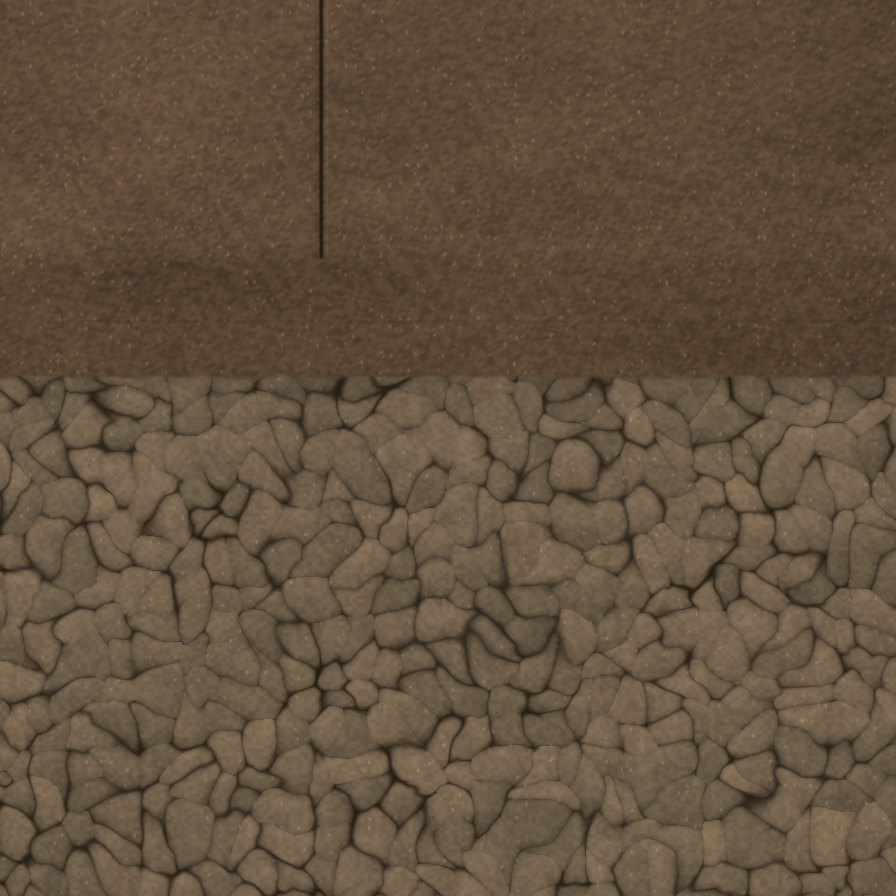
This texture is drawn by a Shadertoy shader. Its source:

```glsl
// Brown suede-like board with a vertical seam, above a bed of rounded pebbles.

float hash(vec2 p) {
    return fract(sin(dot(p, vec2(127.1, 311.7))) * 43758.5453);
}

vec2 hash2(vec2 p) {
    return vec2(hash(p), hash(p + 57.3));
}

float noise(vec2 p) {
    vec2 i = floor(p), f = fract(p);
    f = f * f * (3.0 - 2.0 * f);
    return mix(mix(hash(i), hash(i + vec2(1, 0)), f.x),
               mix(hash(i + vec2(0, 1)), hash(i + vec2(1, 1)), f.x), f.y);
}

float fbm(vec2 p) {
    float sum = 0.0, amp = 0.5;
    for (int i = 0; i < 4; i++) {
        sum += amp * noise(p);
        p = mat2(1.6, 1.2, -1.2, 1.6) * p + 3.7;
        amp *= 0.5;
    }
    return sum / 0.9375;
}

// Sparse short slanted flecks, one candidate per cell
float flecks(vec2 uv, float scale, float density) {
    vec2 p = uv * scale, cell = floor(p);
    vec2 q = fract(p) - 0.3 - 0.4 * hash2(cell);
    float angle = 0.6 + 1.8 * hash(cell + 9.1);
    vec2 along = vec2(cos(angle), sin(angle));
    float d = length(vec2(dot(q, along) * 0.6, dot(q, vec2(-along.y, along.x))));
    return smoothstep(0.24, 0.04, d) * step(1.0 - density, hash(cell + 21.7));
}

// Rounded Voronoi: x = soft distance to the border, y = cell random, zw = offset from its centre
vec4 pebbleCell(vec2 p) {
    vec2 base = floor(p), home = base, toHome = vec2(0);
    float nearest = 9.0;
    for (int y = -1; y <= 1; y++)
    for (int x = -1; x <= 1; x++) {
        vec2 cell = base + vec2(x, y);
        vec2 r = cell + 0.07 + 0.86 * hash2(cell) - p;
        if (dot(r, r) < nearest) {
            nearest = dot(r, r);
            toHome = r;
            home = cell;
        }
    }
    float sum = 0.0;
    for (int y = -2; y <= 2; y++)
    for (int x = -2; x <= 2; x++) {
        vec2 cell = home + vec2(x, y);
        if (x == 0 && y == 0) continue;
        vec2 r = cell + 0.07 + 0.86 * hash2(cell) - p;
        float border = dot(0.5 * (r + toHome), normalize(r - toHome));
        // Some neighbours press together and lose their gap
        border += 0.15 * smoothstep(0.4, 0.9, hash(home + cell + 4.3));
        sum += exp(-10.0 * border);
    }
    return vec4(-log(sum) / 10.0, hash(home + 31.9), -toHome);
}

vec3 pebbles(vec2 uv) {
    vec2 p = uv * vec2(26.0, 25.0);
    p += 0.9 * (vec2(noise(p * 0.8), noise(p * 0.8 + 40.0)) - 0.5);
    p += 0.2 * (vec2(noise(p * 2.7 + 11.0), noise(p * 2.7 + 70.0)) - 0.5);
    vec4 cell = pebbleCell(p);

    float gapWidth = mix(-0.055, 0.035, noise(uv * 14.0 + 5.0));
    float inside = cell.x - gapWidth;
    float body = smoothstep(-0.09, 0.07, inside);
    float dome = smoothstep(-0.04, 0.2, inside);
    float light = 0.84 + 0.2 * dome + 0.12 * (cell.y - 0.5);
    light += 0.13 * clamp(dot(cell.zw, vec2(-0.3, 0.95)), -0.6, 0.6);
    light += 0.2 * (fbm(uv * 50.0) - 0.5) + 0.16 * (noise(uv * 240.0) - 0.5);
    light += 0.12 * (fbm(uv * 6.0 + 8.0) - 0.5);

    vec3 stone = mix(vec3(0.415, 0.36, 0.28), vec3(0.44, 0.368, 0.288), cell.y) * light;
    vec3 gap = mix(vec3(0.14, 0.105, 0.06), vec3(0.19, 0.165, 0.125), noise(uv * 17.0));
    vec3 color = mix(gap, stone, body);
    color += vec3(0.09, 0.08, 0.07) * flecks(uv, 110.0, 0.07) * body;
    // Shade under the board
    return color * mix(0.88, 1.0, smoothstep(0.59, 0.54, uv.y));
}

vec3 board(vec2 uv) {
    // Warm upper panels, darker lower rail
    float panel = smoothstep(0.69, 0.73, uv.y);
    vec3 color = mix(vec3(0.335, 0.26, 0.193), vec3(0.36, 0.283, 0.212), panel);
    color *= 1.0 + 0.05 * panel * smoothstep(0.37, 0.1, uv.x) - 0.06 * smoothstep(0.65, 1.0, uv.x);

    // Broad wear, nap and fine grain
    float tone = 0.26 * (fbm(uv * vec2(5.0, 13.0) + 2.0) - 0.5);
    tone += 0.16 * (fbm(uv * vec2(60.0, 95.0)) - 0.5);
    tone += 0.25 * (noise(uv * mat2(170.0, 90.0, -120.0, 220.0)) - 0.5);
    tone += 0.06 * (noise(uv * vec2(190.0, 8.0)) - 0.5) * smoothstep(0.68, 0.59, uv.y);
    color *= 1.0 + tone;
    color += vec3(0.10, 0.08, 0.06) * flecks(uv, 100.0, 0.13);
    color += vec3(0.08, 0.045, 0.025) * flecks(uv + 0.37, 125.0, 0.08);

    // Faint crease, then the seam with its lit right lip
    color *= 1.0 - 0.06 * smoothstep(0.003, 0.0, abs(uv.y - 0.641));
    float seamEnd = smoothstep(0.709, 0.714, uv.y);
    float side = uv.x - 0.3585;
    color *= 1.0 - 0.16 * seamEnd * smoothstep(0.012, 0.0, abs(side));
    color += vec3(0.06, 0.045, 0.035) * seamEnd * smoothstep(0.004, 0.0, abs(side - 0.006));
    return mix(color, vec3(0.13, 0.095, 0.06), 0.88 * seamEnd * smoothstep(0.0034, 0.0006, abs(side)));
}

void mainImage(out vec4 fragColor, in vec2 fragCoord) {
    vec2 uv = fragCoord / iResolution.xy;
    float edge = 0.579 + 0.005 * (noise(vec2(uv.x * 35.0, 3.0)) - 0.5);
    vec3 color = mix(pebbles(uv), board(uv), smoothstep(edge - 0.003, edge + 0.003, uv.y));
    fragColor = vec4(color, 1.0);
}
```
